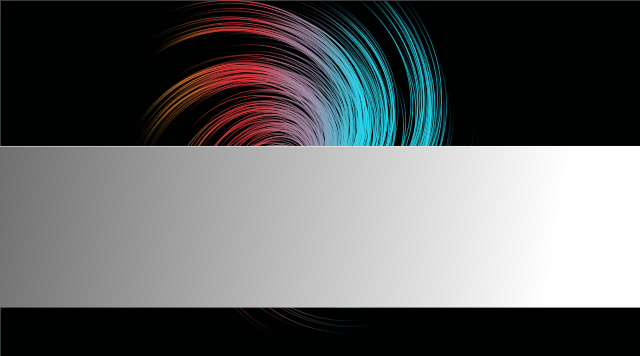
Write a WebGL 2 fragment shader that draws this background.

```glsl
#version 300 es
precision highp float;
// A spiral of fine coloured strands on black, crossed by a wide silver band.
uniform vec2 u_resolution;
out vec4 fragColor;

const float TAU = 6.2831853;

float hash(float n) {
    return fract(sin(n * 12.9898) * 43758.547);
}

// Coverage of one strand that winds clockwise inwards from its tip.
float strand(vec2 polar, float tipAngle, float tipRadius, float bend, float pixel) {
    float turn = mod(tipAngle - polar.y, TAU);
    float radius = tipRadius * exp(-0.3 * turn - bend * turn * turn);
    float slope = 0.3 + 2.0 * bend * turn;
    float dist = abs(polar.x - radius) / sqrt(1.0 + slope * slope);
    float line = clamp((0.0012 + 0.5 * pixel - dist) / pixel, 0.0, 1.0);
    float taper = smoothstep(0.0, 0.5, turn) * (1.0 - smoothstep(2.2, 3.0, turn));
    return line * taper;
}

// Long strands, gathered in bundles around the rim.
float outerStrands(vec2 polar, float pixel) {
    float gaps = 1.0;
    for (int k = 0; k < 16; k++) {
        float f = float(k);
        int count = k < 9 ? 18 : (k == 9 ? 7 : (k < 13 ? 0 : 3));
        float odd = mod(f, 2.0);
        float rim = 0.52 - 0.045 * cos(f * TAU / 4.0) - odd * max(0.0, 0.11 - 0.014 * f);
        if (k > 13) rim *= 0.95;
        for (int i = 0; i < count; i++) {
            float seed = f * 31.0 + float(i) * 1.7 + 3.0;
            float angle = 3.02 - 0.3 * f + 0.3 * (hash(seed) - 0.6);
            float radius = rim * (1.03 - 0.15 * hash(seed + 0.37));
            float bend = 0.14 + 0.03 * hash(seed + 0.71);
            float strength = 0.35 + 0.6 * hash(seed + 0.93);
            gaps *= 1.0 - strength * strand(polar, angle, radius, bend, pixel);
        }
    }
    return 1.0 - gaps;
}

// Shorter strands that fill the heart of the spiral.
float innerStrands(vec2 polar, float pixel) {
    float gaps = 1.0;
    for (int i = 0; i < 220; i++) {
        float seed = float(i) * 2.3 + 700.0;
        float angle = mix(0.2, 3.6, hash(seed));
        float radius = mix(0.13, 0.39, hash(seed + 0.41));
        float bend = 0.08 + 0.1 * hash(seed + 0.83);
        gaps *= 1.0 - 0.7 * strand(polar, angle, radius, bend, pixel);
    }
    return 1.0 - gaps;
}

// Hue runs from yellow through red and mauve to cyan, then deep blue.
vec3 strandColor(float x) {
    vec3 color = mix(vec3(0.70, 0.66, 0.16), vec3(0.86, 0.46, 0.15), smoothstep(0.36, 0.50, x));
    color = mix(color, vec3(0.91, 0.22, 0.24), smoothstep(0.50, 0.65, x));
    color = mix(color, vec3(0.66, 0.54, 0.65), smoothstep(0.68, 0.85, x));
    color = mix(color, vec3(0.15, 0.86, 0.95), smoothstep(0.84, 1.04, x));
    return mix(color, vec3(0.10, 0.45, 0.62), smoothstep(1.20, 1.30, x));
}

void main() {
    vec2 uv = gl_FragCoord.xy / u_resolution;
    vec2 p = gl_FragCoord.xy / u_resolution.y;
    float pixel = 1.0 / u_resolution.y;
    vec3 color = vec3(0.0, 0.004, 0.005);

    // Spiral
    vec2 q = p - vec2(0.833, 0.53);
    vec2 polar = vec2(length(q), atan(q.y, q.x));
    bool covered = uv.y > 0.145 && uv.y < 0.58;
    if (!covered && polar.x < 0.62) {
        float ink = 1.0 - (1.0 - outerStrands(polar, pixel)) * (1.0 - innerStrands(polar, pixel));
        float lower = smoothstep(0.2, 0.1, uv.y);
        color = mix(color, strandColor(p.x), ink * (1.0 - 0.5 * lower));
    }

    // Faint rim along the left and top edges
    float edge = min(p.x, 1.0 - p.y);
    color = max(color, vec3(0.25 * (1.0 - smoothstep(0.001, 0.004, edge))));

    // Silver band with a slightly tilted gradient and a bright upper edge
    float ramp = uv.x + (0.363 - uv.y) * 0.086;
    float silver = min(0.45 + 0.63 * ramp, 1.0);
    silver = mix(silver, 1.0, 0.5 * smoothstep(0.586, 0.589, uv.y));
    float band = clamp((0.227 - abs(uv.y - 0.363)) / pixel + 0.5, 0.0, 1.0);
    color = mix(color, vec3(silver), band);

    fragColor = vec4(color, 1.0);
}
```
